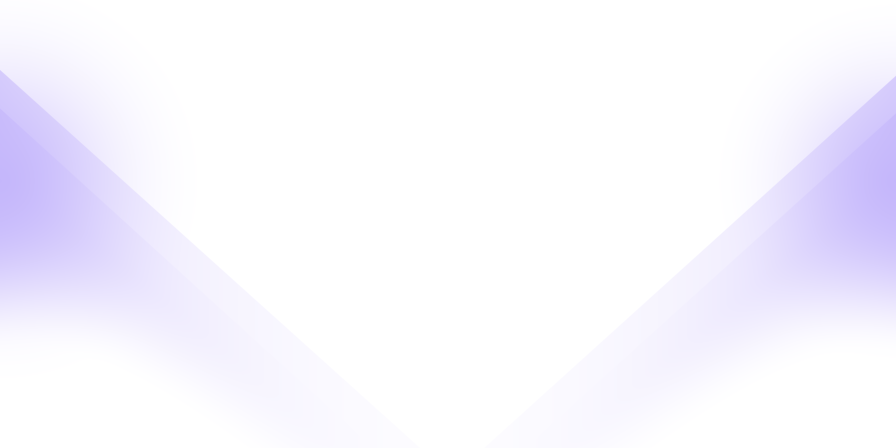
Give the GLSL for this background, as a Shadertoy shader.

```glsl
// White background with lavender glows and layered translucent wedges at both sides.

// Antialiased coverage below a sloped edge; depth is positive inside.
float coverage(float depth) {
    float pixel = 1.0 / iResolution.y;
    return smoothstep(-pixel, pixel, depth);
}

// Tint strength of one side: p.x runs inward from the side, p.y down from the top.
float sideTint(vec2 p, vec2 edgeStart, vec2 edgeSlope, float glowRadius) {
    // Soft round glow centred on the side
    float glow = max(0.0, 1.0 - length(p - vec2(0.0, 0.404)) / glowRadius);
    glow *= glow;

    // Depth below the outer and inner diagonals
    vec2 depth = p.y - edgeStart - edgeSlope * p.x;

    // Both wedges fade inward and downward
    float fadeDepth = 0.234 + 0.31 * exp(-p.x / 0.286);
    float fade = 1.0 - smoothstep(0.25, 1.0, depth.y / fadeDepth);
    float outer = 0.62 * exp(-p.x / 0.365) * coverage(depth.x) * fade;
    float inner = 0.65 * exp(-p.x / 0.18) * coverage(depth.y) * fade;

    return 1.0 - (1.0 - glow) * (1.0 - outer) * (1.0 - inner);
}

void mainImage(out vec4 fragColor, in vec2 fragCoord) {
    vec2 uv = fragCoord / iResolution.y;
    float width = iResolution.x / iResolution.y;
    float down = 1.0 - uv.y;

    float left = sideTint(vec2(uv.x, down), vec2(0.156, 0.242), vec2(0.9, 0.909), 0.48);
    float right = sideTint(vec2(width - uv.x, down), vec2(0.169, 0.253), vec2(0.904, 0.9025), 0.43);

    // Keep each wedge on its own half
    float tint = uv.x < 0.505 * width ? left : right;
    vec3 lavender = vec3(0.77, 0.715, 0.985);
    fragColor = vec4(mix(vec3(1.0), lavender, tint), 1.0);
}
```
